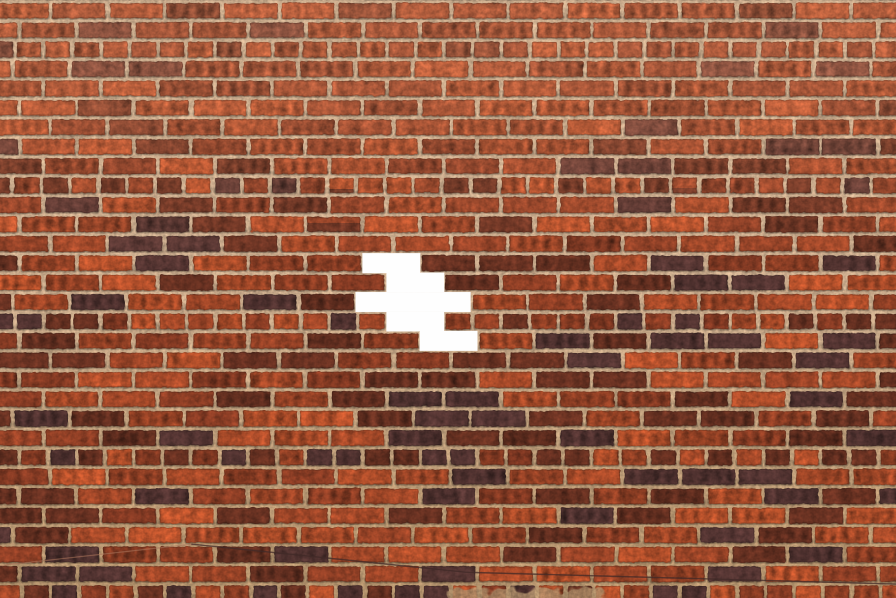
Reproduce this texture procedurally as a Shadertoy shader.

```glsl
// Weathered brick wall in common bond: stretcher courses, with every seventh course laid
// as headers, and a stepped white gap near the middle. Each brick is a rounded-box
// distance, coloured by a hash per brick and worn by gradient noise. Unit: canvas height.

const float COURSES = 30.79;          // courses from top to bottom
const float COURSE_H = 1.0 / COURSES;
const float BRICK_W = 0.0957;         // stretcher length including its joint
const float JOINT = 0.0066;           // mortar width
const float BOND_X = -0.1465;         // where the bond is anchored, from the centre

vec3 hash3(vec2 p) {
    vec3 q = fract(p.xyx * vec3(0.1031, 0.1030, 0.0973));
    q += dot(q, q.yxz + 33.33);
    return fract((q.xxy + q.yzz) * q.zyx);
}

float cornerSlope(vec2 corner, vec2 offset) {
    return dot(hash3(corner).xy * 2.0 - 1.0, offset);
}

// Gradient noise, roughly -0.7 to 0.7
float noise(vec2 p) {
    vec2 i = floor(p), f = p - i;
    vec2 s = f * f * f * (f * (f * 6.0 - 15.0) + 10.0);
    vec2 e = vec2(1.0, 0.0);
    float low = mix(cornerSlope(i, f), cornerSlope(i + e.xy, f - e.xy), s.x);
    float high = mix(cornerSlope(i + e.yx, f - e.yx), cornerSlope(i + e.xx, f - e.xx), s.x);
    return mix(low, high, s.y);
}

float boxDistance(vec2 p, vec2 halfSize, float radius) {
    vec2 d = abs(p) - halfSize + radius;
    return length(max(d, 0.0)) + min(max(d.x, d.y), 0.0) - radius;
}

float segmentDistance(vec2 p, vec2 a, vec2 b) {
    vec2 ab = b - a;
    return length(p - a - ab * clamp(dot(p - a, ab) / dot(ab, ab), 0.0, 1.0));
}

float coverage(float d, float pixel) {
    return 1.0 - smoothstep(-0.7 * pixel, 0.7 * pixel, d);
}

// Half-brick stagger with a slow drift, in stretcher lengths
float courseShift(float course) {
    return 0.5 * mod(course + 1.0, 2.0) + 0.08 * sin(1.05 * (course - 16.5));
}

// Union of the missing bricks in five neighbouring courses
float gapDistance(vec2 bond) {
    float d = 1.0;
    for (float course = 13.0; course < 18.0; course++) {
        float first = step(16.5, course);
        float last = (course == 15.0 || course == 17.0) ? 2.0 : 1.0;
        vec2 centre = vec2(0.5 * (first + last) + courseShift(course), course + 0.5);
        vec2 cell = vec2(BRICK_W, COURSE_H);
        vec2 halfSize = 0.5 * vec2(last - first, 1.0) * cell + 0.0006;
        d = min(d, boxDistance((bond - centre) * cell, halfSize, 0.001));
    }
    return d;
}

vec3 mortarColour(vec2 p, float grain) {
    vec3 colour = mix(vec3(0.71, 0.58, 0.43), vec3(0.79, 0.67, 0.55), smoothstep(0.0, 0.6, p.y));
    return colour * (1.0 + 0.22 * grain + 0.16 * noise(p * 23.0));
}

vec3 brickColour(vec2 p, vec2 local, vec2 id, float grain) {
    vec3 pick = hash3(id + 71.0);
    vec3 kind = hash3(id * 1.7 + 213.0);
    float paleness = smoothstep(0.5, 0.95, p.y);
    vec3 colour = mix(vec3(0.72, 0.32, 0.17), vec3(0.50, 0.22, 0.135), pick.x);
    vec3 burnt = mix(vec3(0.40, 0.19, 0.13), vec3(0.32, 0.20, 0.19), step(0.55, kind.x));
    colour = mix(colour, burnt, step(pick.y, mix(0.42, 0.12, paleness)));
    colour = mix(colour, vec3(0.74, 0.43, 0.30), 0.55 * paleness);

    // Upright kiln bands and blotches
    float band = 0.5 + 0.5 * cos(local.x * 290.0 + kind.y * 6.28);
    band *= step(0.45, kind.z) * smoothstep(0.015, 0.004, abs(local.y));
    float streak = noise(vec2(local.x * 75.0 + 40.0 * pick.z, id.y * 3.7 + p.y * 12.0));
    float blotch = noise(p * vec2(60.0, 85.0));
    return colour * (1.03 - 0.23 * band + 0.32 * streak + 0.24 * blotch + 0.24 * grain);
}

void mainImage(out vec4 fragColor, in vec2 fragCoord) {
    float pixel = 1.0 / iResolution.y;
    vec2 p = vec2(fragCoord.x - 0.5 * iResolution.x, fragCoord.y) * pixel;
    vec2 bond = vec2((p.x - BOND_X) / BRICK_W, (1.0 - p.y) * COURSES - 0.05);

    // Brick cell: header courses use half-length bricks
    float course = floor(bond.y);
    float pieces = mod(course, 7.0) == 2.0 ? 2.0 : 1.0;
    float along = (bond.x - courseShift(course)) * pieces;
    vec2 id = vec2(floor(along), course);
    vec2 size = vec2(BRICK_W / pieces, COURSE_H);
    vec2 local = (vec2(along, bond.y) - id - 0.5) * size * vec2(1.0, -1.0);
    vec3 uneven = hash3(id + 17.0) - 0.5;

    // Chipped outline, mortar and the shadow below each brick
    float grain = noise(p * 150.0) + 0.5 * noise(p * 290.0);
    float chips = 0.0022 * noise(p * 95.0) + 0.0012 * noise(p * 210.0);
    vec2 halfSize = 0.5 * (size - JOINT) + 0.0012 * uneven.xy;
    float d = boxDistance(local - vec2(0.0018 * uneven.z, 0.0), halfSize, 0.0025) + chips;
    vec3 mortar = mortarColour(p, grain);
    float shadow = smoothstep(0.004, 0.0, d) * smoothstep(0.0, -0.012, local.y);
    vec3 colour = mortar * (1.0 - 0.32 * shadow);
    vec3 brick = brickColour(p, local, id, grain) * (1.0 - 0.22 * smoothstep(-0.003, 0.0, d));
    colour = mix(colour, brick, coverage(d, pixel));

    // Mortar smear at the foot of the wall
    float smear = boxDistance(p - vec2(0.13, 0.0), vec2(0.13, 0.015), 0.01) + 0.02 * noise(p * 50.0);
    colour = mix(colour, mortar * 0.95, 0.8 * coverage(smear, 0.004));

    // Slack cable, pale on the left and dark on the right
    vec2 hook = vec2(-0.428, 0.09), sag = vec2(0.031, 0.043);
    float pale = segmentDistance(p, vec2(-0.76, 0.053), hook);
    float dark = min(segmentDistance(p, hook, sag), segmentDistance(p, sag, vec2(0.76, 0.023)));
    colour = mix(colour, vec3(0.66, 0.45, 0.35), 0.6 * coverage(pale - 0.001, pixel));
    colour = mix(colour, vec3(0.25, 0.16, 0.15), 0.75 * coverage(dark - 0.0012, pixel));

    colour = mix(colour, vec3(0.995), coverage(gapDistance(bond), pixel));
    fragColor = vec4(clamp(colour, 0.0, 1.0), 1.0);
}
```
